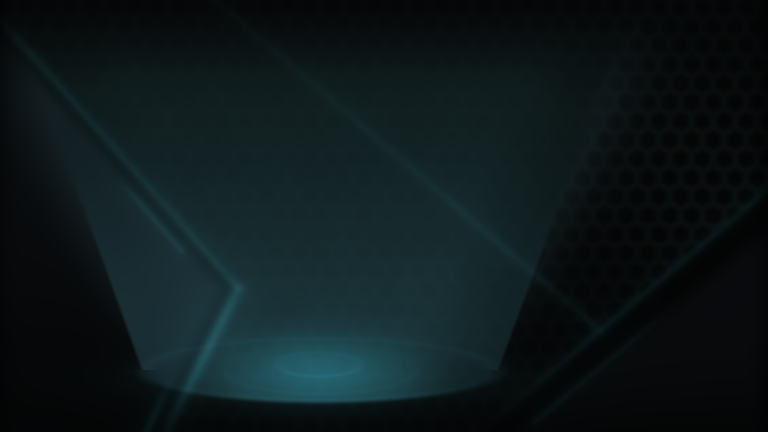
Give the GLSL for this background, as a Shadertoy shader.

```glsl
const vec3 CYAN = vec3(0.12, 0.36, 0.40);

// Distance to the segment a-b
float segment(vec2 p, vec2 a, vec2 b) {
    vec2 pa = p - a, ba = b - a;
    return length(pa - ba * clamp(dot(pa, ba) / dot(ba, ba), 0.0, 1.0));
}

// Soft core with a wide halo
float glowLine(float d, float width) {
    return 0.65 * exp(-d * d / (width * width)) + 0.35 * exp(-d / (width * 2.5));
}

// Distance to the rim of the nearest hexagon, for cells one unit wide
float hexRim(vec2 p) {
    vec2 s = vec2(1.0, 1.7320508);
    vec2 a = mod(p, s) - 0.5 * s;
    vec2 b = mod(p + 0.5 * s, s) - 0.5 * s;
    vec2 g = abs(dot(a, a) < dot(b, b) ? a : b);
    return 0.5 - max(g.x, dot(g, vec2(0.5, 0.8660254)));
}

float hash(vec2 p) {
    vec3 q = fract(vec3(p.xyx) * 0.1031);
    q += dot(q, q.yzx + 33.33);
    return fract((q.x + q.y) * q.z);
}

float noise(vec2 p) {
    vec2 i = floor(p), f = fract(p);
    f = f * f * (3.0 - 2.0 * f);
    return mix(mix(hash(i), hash(i + vec2(1, 0)), f.x),
               mix(hash(i + vec2(0, 1)), hash(i + vec2(1, 1)), f.x), f.y);
}

// Elliptical ring on the floor, brighter along its front
float ring(vec2 p, vec2 center, vec2 radius, float width) {
    vec2 q = (p - center) / radius;
    float d = (length(q) - 1.0) / width;
    return exp(-d * d) * (0.65 - 0.35 * q.y);
}

void mainImage(out vec4 fragColor, in vec2 fragCoord) {
    vec2 p = fragCoord / iResolution.y;
    p.x += 0.5 * (1.7778 - iResolution.x / iResolution.y);

    // Side panels
    float leftEdge = 0.551 - (p.y > 0.333 ? (p.y - 0.333) * 0.884 : (0.333 - p.y) * 0.508);
    float leftPanel = smoothstep(0.02, -0.02, p.x - leftEdge + 0.03);
    float rightDrop = 0.236 + (p.x - 1.389) * 0.838 - p.y;
    float rightPanel = smoothstep(0.06, 0.14, rightDrop);
    vec3 color = vec3(0.015, 0.020, 0.022);
    color += vec3(0.015, 0.019, 0.024) * leftPanel * smoothstep(0.0, 0.5, p.y) * smoothstep(1.0, 0.7, p.y);
    color += vec3(0.018, 0.021, 0.027) * rightPanel * smoothstep(-0.05, 0.25, p.y);

    // Honeycomb mesh between the panels
    float rim = smoothstep(0.30, 0.02, hexRim((p - vec2(0.01, 0.02)) / 0.0505));
    float mesh = (1.0 - leftPanel) * smoothstep(0.02, -0.02, rightDrop);
    vec2 fromLight = p - vec2(1.65, 0.58);
    float meshLight = 0.20 + 0.75 * exp(-dot(fromLight, fromLight) * 9.0);
    color += vec3(0.020, 0.033, 0.036) * rim * mesh * meshLight;

    // Projected beam, closed below by the front of its base
    vec2 base = vec2(0.741, 0.144);
    float rise = p.y - base.y;
    float side = max(0.329 - rise * 0.36 - p.x, p.x - 1.153 - rise * 0.37);
    float disc = length((p - base) / vec2(0.412, 0.078));
    float blur = 0.006 + 0.035 * smoothstep(0.4, 0.9, p.y);
    float body = rise > 0.0 ? smoothstep(blur, -blur, side) : smoothstep(1.08, 0.86, disc);
    float topFade = smoothstep(1.03, 0.74, p.y);
    vec3 beam = mix(vec3(0.100, 0.192, 0.210), vec3(0.066, 0.120, 0.125), smoothstep(0.22, 0.80, p.y));
    beam += vec3(0.010, 0.008, 0.016) * leftPanel;
    float edgeDim = smoothstep(0.24, 0.0, -side) * (1.0 - 0.6 * leftPanel);
    beam *= 1.0 - 0.28 * edgeDim;
    beam *= 1.0 - 0.25 * smoothstep(0.22, 0.06, p.y) * smoothstep(0.15, 0.40, abs(p.x - base.x));
    beam *= 0.98 + 0.04 * noise(p * 18.0) + 0.03 * (rim - 0.5) * mesh;
    color = mix(color, beam, body * topFade);

    // Light spilling past the beam
    float reach = max(side, 0.0) / (0.045 + 0.055 * smoothstep(0.2, 0.9, p.y));
    float spill = 0.6 * exp(-reach) + 0.4 * exp(-reach * reach);
    color += vec3(0.045, 0.076, 0.083) * spill * (1.0 - body) * topFade * smoothstep(0.02, 0.65, p.y);
    float under = exp(-max(disc - 1.0, 0.0) * 3.0) * smoothstep(0.08, -0.06, rise);
    color += vec3(0.015, 0.036, 0.040) * under * (1.0 - body);

    // Shadowed gutters beside the panel edges
    color *= 1.0 - 0.16 * exp(-pow((p.x - leftEdge + 0.025) / 0.025, 2.0));
    color *= 1.0 - 0.35 * exp(-pow((rightDrop - 0.04) / 0.035, 2.0));

    // Left bent seam and its inner companion
    vec2 bend = vec2(0.551, 0.333);
    float upper = segment(p, vec2(0.0, 0.956), bend);
    float lower = segment(p, bend, vec2(0.375, -0.02));
    color += CYAN * 0.17 * glowLine(upper, 0.011) * smoothstep(1.0, 0.85, p.y);
    color += CYAN * 0.38 * glowLine(lower, 0.014) * smoothstep(-0.08, 0.18, p.y) * smoothstep(0.40, 0.27, p.y);
    float inner = segment(p, vec2(0.278, 0.583), vec2(0.420, 0.420));
    float innerFoot = segment(p, vec2(0.400, 0.130), vec2(0.330, -0.02));
    color += CYAN * 0.17 * glowLine(inner, 0.008) * smoothstep(0.60, 0.52, p.y);
    color += CYAN * 0.18 * glowLine(innerFoot, 0.010) * smoothstep(0.15, 0.04, p.y);

    // Long diagonal and the right seams
    float diagonal = segment(p, vec2(0.498, 1.0), vec2(1.389, 0.236));
    color += CYAN * 0.105 * glowLine(diagonal, 0.011) * (0.55 + 0.5 * smoothstep(0.6, 1.2, p.x));
    float seam = segment(p, vec2(1.11, 0.0), vec2(1.80, 0.580));
    color += CYAN * 0.16 * glowLine(seam, 0.010) * smoothstep(1.05, 1.4, p.x);
    float lowerSeam = segment(p, vec2(1.24, 0.025), vec2(1.56, 0.290));
    color += CYAN * 0.11 * glowLine(lowerSeam, 0.009) * smoothstep(1.58, 1.45, p.x);

    // Floor rings and their bright core
    color += CYAN * 0.12 * ring(p, base, vec2(0.404, 0.072), 0.065);
    color += CYAN * 0.04 * ring(p, base, vec2(0.220, 0.056), 0.06);
    color += CYAN * 0.09 * ring(p, vec2(0.738, 0.157), vec2(0.097, 0.028), 0.13);
    vec2 core = (p - vec2(0.738, 0.133)) / vec2(0.19, 0.085);
    color += vec3(0.04, 0.19, 0.22) * exp(-dot(core, core)) * mix(0.4, 1.0, body);

    // Darkened frame
    color *= smoothstep(-0.08, 0.05, p.x) * smoothstep(1.84, 1.72, p.x);
    fragColor = vec4(color, 1.0);
}
```
